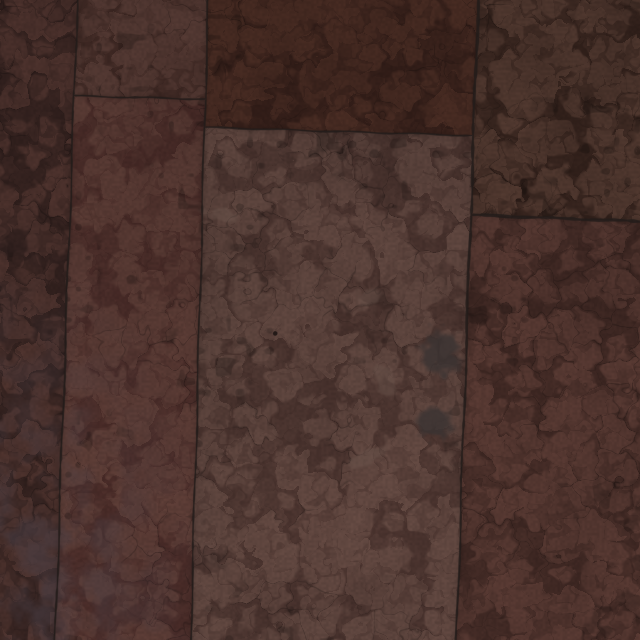
Write a WebGL 1 fragment shader that draws this texture.

```glsl
precision highp float;
// Worn red marble paving: four leaning columns of slabs with dark thin joints.
// Warped cellular noise makes the pale nodules, dark matrix and veins; each slab
// has its own tones and noise offset, with grey repairs and pale scars on top.
uniform vec2 u_resolution;

const vec3 JOINT = vec3(0.135, 0.108, 0.10);
const vec3 REPAIR = vec3(0.225, 0.198, 0.195);
const vec3 SCAR = vec3(0.43, 0.345, 0.31);
const vec3 BLUE_WEAR = vec3(0.285, 0.245, 0.275);

float hash(vec2 p) {
  return fract(sin(dot(p, vec2(127.1, 311.7))) * 43758.5);
}

float noise(vec2 p) {
  vec2 i = floor(p), f = fract(p);
  f = f * f * (3.0 - 2.0 * f);
  return mix(mix(hash(i), hash(i + vec2(1, 0)), f.x),
             mix(hash(i + vec2(0, 1)), hash(i + vec2(1, 1)), f.x), f.y);
}

float clouds(vec2 p) {
  return 0.55 * noise(p) + 0.3 * noise(p * 2.1 + 7.0) + 0.15 * noise(p * 4.3 + 19.0);
}

// x: distance to nearest seed, y: gap to the second, z: random value of the cell
vec3 cells(vec2 p) {
  vec2 base = floor(p);
  vec3 r = vec3(9.0, 9.0, 0.0);
  for (int j = -1; j <= 1; j++)
    for (int i = -1; i <= 1; i++) {
      vec2 cell = base + vec2(i, j);
      float d = distance(p, cell + vec2(hash(cell), hash(cell + 41.3)));
      if (d < r.x) r = vec3(d, r.x, hash(cell + 83.7));
      else r.y = min(r.y, d);
    }
  return vec3(r.x, r.y - r.x, r.z);
}

vec2 warp(vec2 p, float amount) {
  vec2 broad = sin(p.yx * 47.0 + 2.0 * sin(p * 31.0));
  vec2 fine = vec2(noise(p * 75.0), noise(p * 75.0 + 33.0)) - 0.5;
  return p + amount * (0.5 * broad + 2.2 * fine);
}

float nodules(vec3 cell) {
  float radius = mix(0.35, 0.95, cell.z);
  return smoothstep(-0.04, 0.14, radius - cell.x) * (0.65 + 0.35 * fract(cell.z * 7.3));
}

vec3 marble(vec2 p, vec3 pale, vec3 dark) {
  vec2 q = warp(p, 0.009);
  vec3 large = cells(q * 21.0), small = cells(q * 46.0 + 5.0);
  float tone = 0.5 * nodules(large) + 0.28 * nodules(small) + 0.42 * clouds(p * 11.0);
  vec3 col = mix(dark, pale, smoothstep(0.2, 1.0, tone));
  float vein = smoothstep(0.07, 0.0, large.y) * smoothstep(0.45, 0.7, noise(p * 15.0));
  float pit = smoothstep(0.72, 0.86, noise(p * 62.0)) * smoothstep(0.45, 0.75, noise(p * 9.0));
  col *= 1.0 - 0.17 * vein - 0.2 * pit;
  return col * (0.94 + 0.12 * noise(p * 260.0));
}

// Signed distance to a leaning upright joint and to a sloping cross joint
float upright(vec2 p, float bottom, float top) {
  return p.x - mix(bottom, top, p.y) - 0.0011 * sin(p.y * 23.0 + top * 40.0);
}
float crossing(vec2 p, vec2 start, float slope) {
  return p.y - start.y - slope * (p.x - start.x) - 0.0008 * sin(p.x * 60.0);
}

float line(float d, float halfWidth, float pixel) {
  return 1.0 - smoothstep(halfWidth - pixel, halfWidth + pixel, abs(d));
}

float blot(vec2 p, vec2 centre, vec2 size, float angle) {
  float c = cos(angle), s = sin(angle);
  vec2 q = mat2(c, -s, s, c) * (p - centre) / size;
  return 1.0 - smoothstep(0.55, 1.15, length(q) + 0.7 * (noise(p * 85.0) - 0.5));
}

void main() {
  vec2 p = gl_FragCoord.xy / u_resolution;
  float pixel = 0.8 / min(u_resolution.x, u_resolution.y);
  float a = upright(p, 0.086, 0.121), b = upright(p, 0.298, 0.325), c = upright(p, 0.713, 0.747);

  // Slab choice: tones below and above the cross joint of each column
  float seam = -1.0, column = 0.0;
  vec3 pale = vec3(0.30, 0.195, 0.175), dark = vec3(0.19, 0.123, 0.113);
  if (c > 0.0) {
    column = 3.0; seam = crossing(p, vec2(0.738, 0.664), -0.038);
    pale = seam > 0.0 ? vec3(0.315, 0.22, 0.185) : vec3(0.325, 0.212, 0.187);
    dark = seam > 0.0 ? vec3(0.195, 0.127, 0.105) : vec3(0.225, 0.142, 0.125);
  } else if (b > 0.0) {
    column = 2.0; seam = crossing(p, vec2(0.322, 0.801), -0.031);
    pale = seam > 0.0 ? vec3(0.285, 0.172, 0.137) : vec3(0.362, 0.267, 0.24);
    dark = seam > 0.0 ? vec3(0.198, 0.115, 0.095) : vec3(0.268, 0.185, 0.167);
  } else if (a > 0.0) {
    column = 1.0; seam = crossing(p, vec2(0.12, 0.85), -0.025);
    pale = seam > 0.0 ? vec3(0.32, 0.218, 0.195) : vec3(0.342, 0.225, 0.20);
    dark = seam > 0.0 ? vec3(0.235, 0.15, 0.132) : vec3(0.268, 0.158, 0.145);
  }
  vec2 offset = vec2(column * 3.7, step(0.0, seam) * 5.3);
  vec3 col = marble(p + offset, pale, dark);

  // Wear: light falling off upward, bluish scuffing at lower left, broad stains
  col *= mix(1.05, 0.95, p.y) * (0.94 + 0.12 * clouds(p * 5.0 + offset));
  float scuff = smoothstep(0.65, 0.0, length(p * vec2(1.7, 0.9)));
  col = mix(col, BLUE_WEAR, 0.65 * scuff * smoothstep(0.25, 0.75, clouds(p * 24.0)));

  // Grey repairs, pale scars and one pit
  float repair = max(blot(p, vec2(0.69, 0.447), vec2(0.034, 0.04), 0.5),
                     blot(p, vec2(0.681, 0.338), vec2(0.027, 0.026), 0.0));
  col = mix(col, REPAIR, 0.8 * repair);
  float scar = max(blot(p, vec2(0.573, 0.535), vec2(0.022, 0.014), 0.3),
                   blot(p, vec2(0.602, 0.405), vec2(0.014, 0.036), 0.35));
  scar = max(scar, blot(p, vec2(0.348, 0.664), vec2(0.03, 0.011), -0.2));
  scar = max(scar, blot(p, vec2(0.575, 0.285), vec2(0.042, 0.011), 0.45));
  col = mix(col, SCAR, 0.4 * scar);
  col *= 1.0 - 0.6 * line(distance(p, vec2(0.43, 0.479)), 0.0035, pixel);

  // Joints, wider and darker at the right, with crumbled edges
  float crumble = 0.6 + 0.8 * noise(p * 95.0);
  float thin = 0.0014 * crumble, wide = 0.0023 * crumble;
  float joint = max(line(a, thin, pixel), line(b, thin, pixel));
  joint = max(joint, line(c, mix(thin, wide, p.y), pixel));
  joint = max(joint, line(seam, column > 2.5 ? wide : thin, pixel));
  float edge = min(min(abs(a), abs(b)), min(abs(c), abs(seam)));
  col *= 1.0 - 0.14 * exp(-edge * 230.0);
  gl_FragColor = vec4(mix(col, JOINT, 0.85 * joint), 1.0);
}
```
